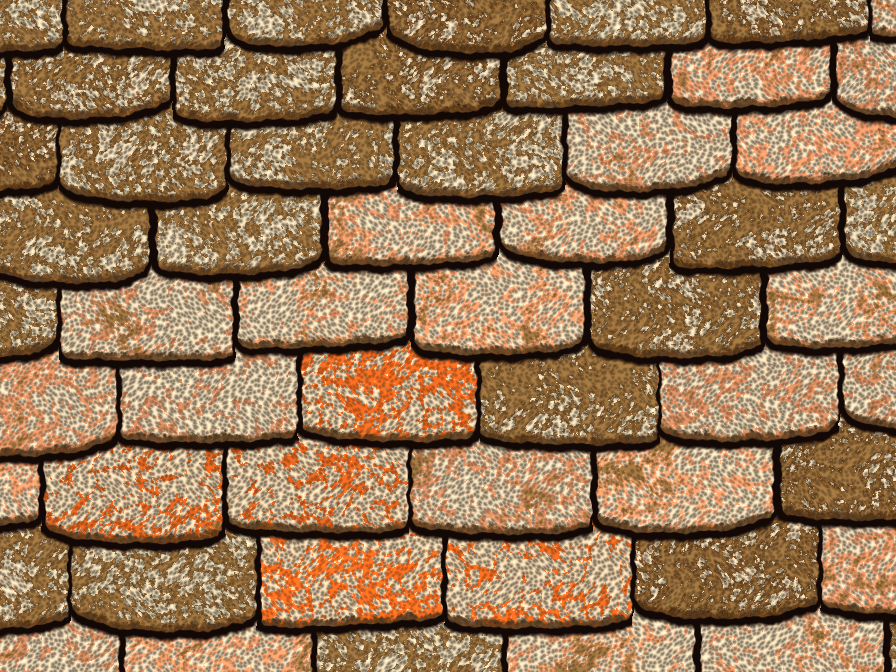
A WebGL 1 fragment shader for this texture:

```glsl
precision highp float;
// Weathered clay roof tiles: staggered courses that grow towards the eaves.
// Each pixel tests three overlapping courses, lowest first, for the tile on top;
// layered cellular noise then grows moss, lichen and grit on its clay.
uniform vec2 u_resolution;

const vec3 SHADOW = vec3(0.07, 0.03, 0.02);
const vec3 DARK_MOSS = vec3(0.36, 0.22, 0.09);
const vec3 PALE_MOSS = vec3(0.57, 0.42, 0.23);
const vec3 PINK_CLAY = vec3(0.84, 0.55, 0.38);
const vec3 ORANGE_CLAY = vec3(0.88, 0.39, 0.12);
const vec3 LICHEN = vec3(0.74, 0.69, 0.58);

// Horizontal stagger of nine courses, three per column.
const mat3 STAGGER = mat3(0.095, 0.012, 0.087, -0.03, 0.087, 0.177, 0.062, 0.104, 0.182);
const float FIRST_EDGE = 0.059;
const float COURSE_STEP = 0.1042;
const float COURSE_GROWTH = 0.00278;

float hash(vec2 p) {
  return fract(sin(dot(p, vec2(127.1, 311.7))) * 4375.85);
}

// Distance to the nearest scattered point.
float cells(vec2 p) {
  vec2 base = floor(p);
  float nearest = 2.0;
  for (int j = -1; j <= 1; j++) {
    for (int i = -1; i <= 1; i++) {
      vec2 c = base + vec2(float(i), float(j));
      vec2 point = c + vec2(hash(c), hash(c + 41.3));
      nearest = min(nearest, distance(p, point));
    }
  }
  return nearest;
}

float mottle(vec2 p) {
  return 0.5 * cells(p) + 0.3 * cells(p * 2.3 + 5.2) + 0.2 * cells(p * 5.1 + 9.7);
}

// Course geometry, measured downwards from the top.
float courseEdge(float row) {
  return FIRST_EDGE + row * (COURSE_STEP + COURSE_GROWTH * row);
}

float courseAt(float y) {
  float root = sqrt(COURSE_STEP * COURSE_STEP + 4.0 * COURSE_GROWTH * (y - FIRST_EDGE));
  return (root - COURSE_STEP) / (2.0 * COURSE_GROWTH);
}

float tileWidth(float row) {
  return 0.24 + 0.0056 * row;
}

vec3 pick(float n) {
  return vec3(equal(vec3(0.0, 1.0, 2.0), vec3(n)));
}

float courseShift(float row) {
  float group = floor((row + 0.5) / 3.0);
  return dot(STAGGER * pick(group), pick(row - 3.0 * group));
}

vec2 tileCentre(vec2 id) {
  float x = courseShift(id.y) + (id.x + 0.5) * tileWidth(id.y);
  return vec2(x, 0.5 * (courseEdge(id.y) + courseEdge(id.y - 1.0)));
}

// x: depth inside the rounded outline, y: height above the lower edge.
vec2 tileShape(vec2 p, vec2 id) {
  float halfWidth = 0.5 * tileWidth(id.y) - mix(0.001, 0.005, hash(id + 3.1));
  float dx = p.x - tileCentre(id).x;
  float u = dx / halfWidth;
  float bow = mix(0.002, 0.028, hash(id + 8.6));
  float drop = 0.024 * (hash(id + 1.7) - 0.5) + 0.012 * u * (hash(id + 6.4) - 0.5);
  float above = courseEdge(id.y) + drop + bow * (0.4 - abs(u * u * u)) - p.y;
  vec2 corner = max(0.012 - vec2(halfWidth - abs(dx), above), 0.0);
  return vec2(0.012 - length(corner), above);
}

// Clay and growth; kinds run in diagonal bands across the roof.
vec3 tileSurface(vec2 p, vec2 id, float above) {
  vec2 centre = tileCentre(id);
  float band = centre.y + 0.45 * centre.x;
  float across = 0.75 * centre.x - 0.7 * centre.y;
  float orange = step(0.78, band) * step(band, 1.24) * step(-0.38, across) * step(across, 0.04);
  float wave = cos((band - 0.67) * 15.0) + 0.3 * (hash(id + 2.9) - 0.5);
  float clean = max(orange, step(-0.3, wave) * step(0.55, band));

  vec2 q = p + 7.0 * vec2(hash(id), hash(id + 5.5));
  q += 0.006 * sin(q.yx * vec2(61.0, 47.0));
  float broad = mottle(q * 9.0);
  float fine = mottle(q * 58.0);
  float grit = cells(q * 150.0);

  vec3 clay = mix(PINK_CLAY, ORANGE_CLAY, orange) * mix(0.9, 1.08, hash(id + 4.2));
  clay *= 0.86 + 0.3 * broad;
  vec3 moss = mix(DARK_MOSS, PALE_MOSS, smoothstep(0.3, 0.56, 0.6 * fine + 0.4 * broad));
  float mossBias = mix(0.17, -0.11 - 0.08 * orange, clean) + 0.05 * (hash(id + 7.7) - 0.5);
  float mossy = smoothstep(-0.06, 0.06, 0.6 * broad + 0.4 * fine - 0.47 + mossBias);
  vec3 color = mix(clay, moss, mossy);

  float lichenBias = mix(-0.085, -0.015, clean) + 0.07 * (hash(id + 9.3) - 0.5);
  float lichen = smoothstep(-0.025, 0.025, 0.47 - 0.6 * fine - 0.4 * broad + lichenBias);
  color = mix(color, LICHEN * (0.78 + 0.5 * grit), 0.92 * lichen);
  color *= 0.84 + 0.32 * smoothstep(0.1, 0.7, grit);

  // Rough front face along the lower edge.
  float lip = 1.0 - smoothstep(0.007, 0.014, above + 0.018 * (fine - 0.47));
  return mix(color, DARK_MOSS * (0.45 + 1.1 * fine), 0.85 * lip);
}

void main() {
  vec2 p = gl_FragCoord.xy / u_resolution * vec2(4.0 / 3.0, 1.0);
  p.y = 1.0 - p.y + 0.015 * (p.x - 0.67);
  float pixel = 1.0 / u_resolution.y;
  vec2 worn = p + 0.0014 * sin(p.yx * vec2(130.0, 97.0)) + 0.004 * (cells(p * 75.0) - 0.45);

  // Lower courses first; each higher one covers and shades them.
  float first = ceil(courseAt(p.y)) + 1.0;
  vec2 topId = vec2(0.0);
  float topAbove = 1.0;
  float light = 0.0;
  for (int i = 0; i < 3; i++) {
    float row = first - float(i);
    vec2 id = vec2(floor((worn.x - courseShift(row)) / tileWidth(row)), row);
    vec2 shape = tileShape(worn, id);
    if (shape.x > 0.0) {
      topId = id;
      topAbove = shape.y;
      light = smoothstep(0.0, 2.0 * pixel, shape.x);
    } else {
      light *= smoothstep(0.007, 0.015, -shape.x);
    }
  }
  gl_FragColor = vec4(mix(SHADOW, tileSurface(p, topId, topAbove), light), 1.0);
}
```
